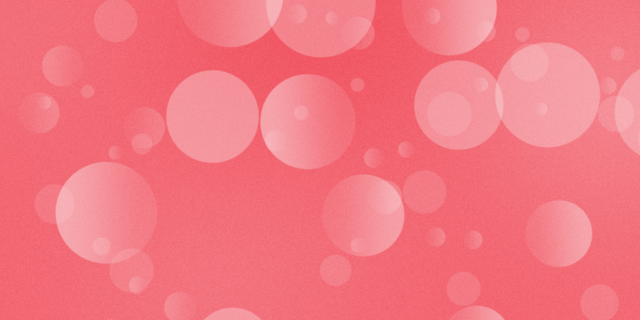
Give the GLSL for this background, as a WebGL 2 fragment shader.

```glsl
#version 300 es
precision highp float;
// Translucent pale discs of three sizes drifting over a grainy coral backdrop.
// Each size is a jittered cell grid; every cell may hold one disc, filled
// evenly or with a sideways fade, and blended over what lies below.

uniform vec2 u_resolution;
out vec4 fragColor;

// Four random values per cell.
vec4 hash4(vec2 cell) {
    vec4 q = fract(cell.xyxy * vec4(0.1031, 0.1030, 0.0973, 0.1099));
    q += dot(q, q.wzxy + 33.33);
    return fract((q.xxyz + q.yzzw) * q.zywx);
}

float glow(vec2 p, vec2 center, float size) {
    vec2 d = (p - center) / size;
    return exp(-dot(d, d));
}

// Coral ground: deep at the top middle, paler at the right and lower left.
vec3 backdrop(vec2 p) {
    float light = 0.44 - 0.50 * glow(p, vec2(1.0, 0.95), 0.42)
                + 0.70 * glow(p, vec2(1.95, 0.68), 0.42)
                + 0.36 * glow(p, vec2(0.70, 0.10), 0.40)
                + 0.22 * glow(p, vec2(0.05, 0.85), 0.35);
    light += 0.05 * sin(3.0 * p.x + 4.0 * p.y) * sin(5.0 * p.x - 2.0 * p.y);
    float grain = hash4(floor(p * 256.0) + 7.0).x - 0.5;
    return mix(vec3(0.945, 0.345, 0.395), vec3(0.955, 0.475, 0.515), light)
         + grain * vec3(0.012, 0.034, 0.032);
}

// Blends one grid of discs; radii are given as shares of the cell.
vec3 addDiscs(vec3 color, vec2 p, float cellSize, vec2 radii, float chance,
              float opacity, float seed) {
    vec2 home = floor(p / cellSize);
    float pixel = 1.0 / u_resolution.y;
    for (int y = -1; y <= 1; y++) {
        for (int x = -1; x <= 1; x++) {
            vec2 cell = home + vec2(x, y);
            vec4 place = hash4(cell + seed);
            vec4 look = hash4(cell + seed + 61.0);
            if (look.x > chance) continue;

            vec2 center = (cell + 0.15 + 0.7 * place.xy) * cellSize;
            float radius = mix(radii.x, radii.y, place.z) * cellSize;
            vec2 d = p - center;
            float mask = 1.0 - smoothstep(-pixel, pixel, length(d) - radius);

            // Half of the discs fade from one side to the other.
            float side = look.y < 0.65 ? 1.0 : -1.0;
            float fade = smoothstep(-0.9, 0.9, side * d.x / radius);
            float fill = look.z < 0.5 ? 1.0 : mix(0.3, 1.35, fade);
            float alpha = opacity * fill * mix(0.85, 1.1, look.w);
            color = mix(color, vec3(0.985, 0.955, 0.96), mask * alpha);
        }
    }
    return color;
}

void main() {
    vec2 p = gl_FragCoord.xy / u_resolution.y;
    vec3 color = backdrop(p);

    // Small faint discs, then the large ones, then tiny dots.
    color = addDiscs(color, p, 0.25, vec2(0.19, 0.28), 0.50, 0.14, 23.0);
    color = addDiscs(color, p, 0.40, vec2(0.26, 0.43), 0.90, 0.31, 5.0);
    color = addDiscs(color, p, 0.20, vec2(0.10, 0.17), 0.40, 0.15, 88.0);

    fragColor = vec4(color, 1.0);
}
```
